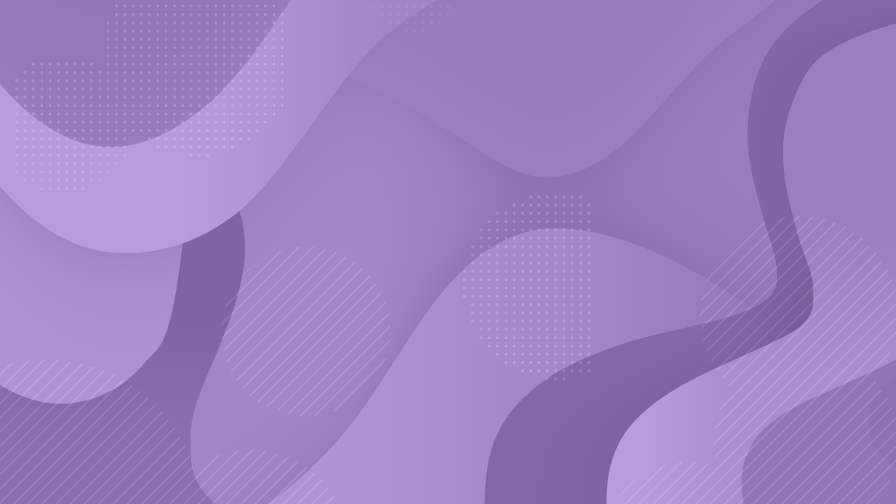
Reproduce this background procedurally as a WebGL 2 fragment shader.

```glsl
#version 300 es
precision highp float;

uniform vec2 u_resolution;
out vec4 fragColor;

#define CANVAS_HEIGHT 9.0
#define DARK vec3(0.49, 0.385, 0.615)
#define LIGHT vec3(0.72, 0.62, 0.85)
#define PATTERN_TONE 1.4
#define LINE_PERIOD 0.254
#define LINE_HALF_WIDTH 0.016
#define LINE_STRENGTH 0.4
#define DOT_PERIOD 0.148
#define DOT_RADIUS 0.028
#define DOT_STRENGTH 0.42

// Cubic between two knots, each holding position, value and slope
float span(float t, vec3 a, vec3 b) {
    float w = b.x - a.x;
    float s = (t - a.x) / w;
    float r = 1.0 - s;
    return r * r * ((1.0 + 2.0 * s) * a.y + s * w * a.z)
         + s * s * ((1.0 + 2.0 * r) * b.y - r * w * b.z);
}

// Smooth curve through five knots, straight beyond both ends
float path(float t, vec3 a, vec3 b, vec3 c, vec3 d, vec3 e) {
    if (t < a.x) return a.y + (t - a.x) * a.z;
    if (t < b.x) return span(t, a, b);
    if (t < c.x) return span(t, b, c);
    if (t < d.x) return span(t, c, d);
    if (t < e.x) return span(t, d, e);
    return e.y + (t - e.x) * e.z;
}

// Antialiased inside of a field that is negative within the shape
float cover(float field) {
    float slope = length(vec2(dFdx(field), dFdy(field)));
    return clamp(0.5 - field / max(slope, 1e-5), 0.0, 1.0);
}

float shadow(float field, float width) {
    return exp(-max(field, 0.0) / width);
}

float disc(vec2 p, vec2 center, float radius) {
    return step(length(p - center), radius);
}

float stripes(vec2 p, float px) {
    float d = abs(fract((p.x - p.y - 1.51) / LINE_PERIOD + 0.5) - 0.5) * LINE_PERIOD * 0.707;
    return clamp((LINE_HALF_WIDTH - d) / px + 0.5, 0.0, 1.0);
}

float dots(vec2 cell, float px) {
    float d = length(fract(cell) - 0.5) * DOT_PERIOD;
    return clamp((DOT_RADIUS - d) / px + 0.5, 0.0, 1.0);
}

void main() {
    float px = CANVAS_HEIGHT / u_resolution.y;
    vec2 p = gl_FragCoord.xy * px;
    float x = p.x, y = p.y;

    // Wave outlines
    float bowl = path(x, vec3(6.15, 7.65, -0.35), vec3(8.33, 6.46, -0.63), vec3(9.75, 5.83, 0.0),
        vec3(11.25, 6.54, 0.95), vec3(12.92, 8.27, 0.78)) - y;
    float hill = y - path(x, vec3(4.79, 0.0, 0.75), vec3(6.25, 1.4, 1.25), vec3(7.71, 3.54, 1.35),
        vec3(9.9, 4.92, 0.0), vec3(14.06, 3.06, -0.72));
    float fold = x - path(y, vec3(0.0, 3.85, -1.2), vec3(1.19, 3.4, 0.0), vec3(2.65, 3.85, 0.41),
        vec3(4.58, 4.375, 0.0), vec3(5.25, 4.27, -0.3));
    float lobe = max(x - 3.27, path(x, vec3(0.0, 2.125, -0.6), vec3(1.08, 1.79, 0.0), vec3(2.08, 2.08, 0.6),
        vec3(2.6, 2.54, 1.2), vec3(3.27, 4.73, 9.0)) - y);
    float band = path(x, vec3(0.0, 5.67, -1.15), vec3(2.23, 4.48, 0.0), vec3(4.17, 5.15, 0.75),
        vec3(6.25, 7.69, 1.25), vec3(7.8, 9.0, 0.6)) - y;
    float corner = path(x, vec3(0.0, 7.5, -1.15), vec3(1.98, 6.375, 0.0), vec3(3.75, 7.17, 0.85),
        vec3(4.375, 7.85, 1.2), vec3(5.2, 9.0, 1.35)) - y;

    // Ribbon sides and the shapes at the right, measured along x
    float ribbonSide = y < 4.1
        ? path(y, vec3(0.0, 8.65, 0.05), vec3(1.92, 9.375, 1.05), vec3(2.9, 11.25, 3.2),
            vec3(3.375, 13.125, 3.0), vec3(4.1, 13.875, 0.0))
        : path(y, vec3(4.1, 13.875, 0.0), vec3(5.04, 13.65, -0.27), vec3(6.6, 13.35, 0.0),
            vec3(7.96, 13.65, 0.5), vec3(9.0, 14.69, 1.5));
    float sheetSide = y < 3.85
        ? path(y, vec3(0.0, 10.83, 0.0), vec3(1.25, 11.15, 0.65), vec3(2.29, 12.5, 2.0),
            vec3(3.02, 14.06, 1.9), vec3(3.85, 14.52, 0.0))
        : path(y, vec3(3.85, 14.52, 0.0), vec3(4.73, 14.27, -0.28), vec3(6.29, 13.98, 0.0),
            vec3(7.65, 14.375, 0.55), vec3(8.58, 16.0, 3.5));
    float ribbon = ribbonSide - x;
    float sheet = sheetSide - x;
    float cove = path(y, vec3(0.0, 13.27, -0.1), vec3(0.5625, 13.25, 0.1), vec3(1.083, 13.44, 0.55),
        vec3(1.92, 14.58, 2.2), vec3(2.58, 16.0, 1.9)) - x;

    // Layers from back to front, as tones between dark and light
    float tone = 0.63 - 0.16 * smoothstep(6.5, 9.5, x) - 0.14 * shadow(bowl, 0.7)
        - 0.17 * shadow(hill, 0.8) - 0.1 * shadow(band, 0.8);
    tone = mix(tone, 0.43 + 0.07 * shadow(-bowl, 0.9), cover(bowl));
    tone = mix(tone, 0.03 + 0.2 * smoothstep(4.0, 0.5, y), cover(fold));
    tone = mix(tone, 0.84 - 0.2 * smoothstep(6.0, 10.0, x) - 0.26 * smoothstep(10.0, 14.0, x), cover(hill));
    tone = mix(tone, 0.84 - 0.24 * shadow(band, 0.9), cover(lobe));
    tone = mix(tone, 0.98 - 0.38 * smoothstep(3.0, 7.5, x), cover(band));
    tone = mix(tone, 0.36 + 0.1 * shadow(-corner, 0.9), cover(corner));
    float crease = 0.12 * exp(-dot(p - vec2(14.2, 3.4), p - vec2(14.2, 3.4)));
    tone = mix(tone, 0.11 - 0.09 * shadow(sheet, 0.7) - crease, cover(ribbon));
    float sheetTone = 0.5 + 0.25 * smoothstep(5.2, 2.0, y) + 0.25 * smoothstep(13.3, 11.2, x);
    tone = mix(tone, sheetTone, cover(sheet));
    tone = mix(tone, 0.35, cover(cove));
    tone -= 0.07 * cover(length(p - vec2(16.46, 1.46)) - 0.95) * cover(cove);

    // Diagonal lines inside round patches
    float linePatch = max(disc(p, vec2(5.46, 3.08), 1.51), disc(p, vec2(0.83, -0.17), 2.75));
    linePatch = max(linePatch, disc(p, vec2(4.48, -0.8), 1.77));
    linePatch = max(linePatch, disc(p, vec2(14.27, 3.375), 1.77));
    linePatch = max(linePatch, disc(p, vec2(14.4, 1.1), 1.65));
    linePatch = max(linePatch, disc(p, vec2(12.3, -0.8), 1.56));
    float lineMix = LINE_STRENGTH * mix(0.4, 1.0, clamp(tone, 0.0, 1.0));
    tone = mix(tone, PATTERN_TONE, linePatch * stripes(p, px) * lineMix);

    // Dot grid, with each patch cut at whole dots
    vec2 cell = (p - vec2(9.33, 5.19)) / DOT_PERIOD + 0.5;
    vec2 q = floor(cell) * DOT_PERIOD + vec2(9.33, 5.19);
    float dotPatch = disc(q, vec2(9.94, 3.9), 1.68) * step(q.x, 10.6);
    dotPatch = max(dotPatch, disc(q, vec2(3.54, 7.96), 1.75) * step(q.x, 5.1));
    dotPatch = max(dotPatch, disc(q, vec2(1.15, 6.77), 1.22) * step(0.2, q.x));
    dotPatch = max(dotPatch, 0.3 * disc(q, vec2(7.4, 9.2), 0.8));
    float dotMix = DOT_STRENGTH * mix(0.5, 1.3, clamp(tone, 0.0, 1.0));
    tone = mix(tone, PATTERN_TONE, dotPatch * dots(cell, px) * dotMix);

    fragColor = vec4(mix(DARK, LIGHT, tone), 1.0);
}
```
